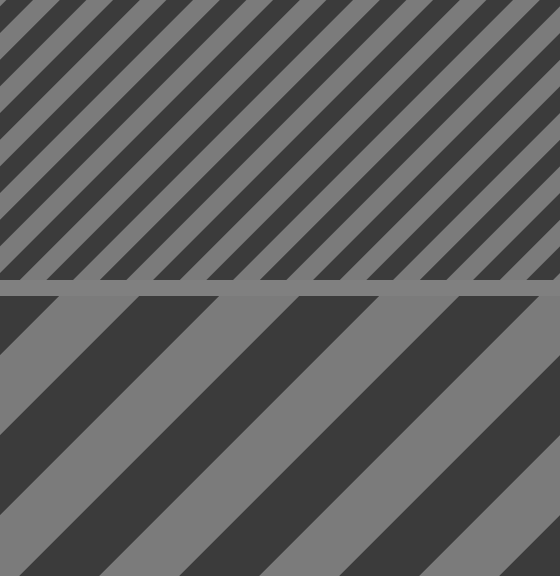
Top, the full canvas; bottom, a detail of the centre.
Give the GLSL for this pattern, as a WebGL 1 fragment shader.

```glsl
precision highp float;
// Even diagonal stripes in two flat greys, rising to the right at 45 degrees.

uniform vec2 u_resolution;

const float REPEATS_DOWN = 5.25;   // stripe pairs per canvas height
const float LIGHT_START = 0.37;    // first light edge on the bottom side, in periods
const float LIGHT_SHARE = 0.5;     // part of each period that is light
const vec3 DARK_GREY = vec3(0.231);
const vec3 LIGHT_GREY = vec3(0.482);

// Signed distance to the nearest light stripe edge, positive inside the stripe.
float stripeDistance(vec2 p) {
  float phase = (p.x - p.y) * REPEATS_DOWN - LIGHT_START;
  float fromCentre = abs(fract(phase - 0.5 * LIGHT_SHARE + 0.5) - 0.5);
  return (0.5 * LIGHT_SHARE - fromCentre) / (REPEATS_DOWN * sqrt(2.0));
}

void main() {
  // Canvas height is one unit
  vec2 p = gl_FragCoord.xy / u_resolution.y;
  float pixel = 1.0 / u_resolution.y;

  // Edge coverage over one pixel
  float light = clamp(stripeDistance(p) / pixel + 0.5, 0.0, 1.0);
  gl_FragColor = vec4(mix(DARK_GREY, LIGHT_GREY, light), 1.0);
}
```
